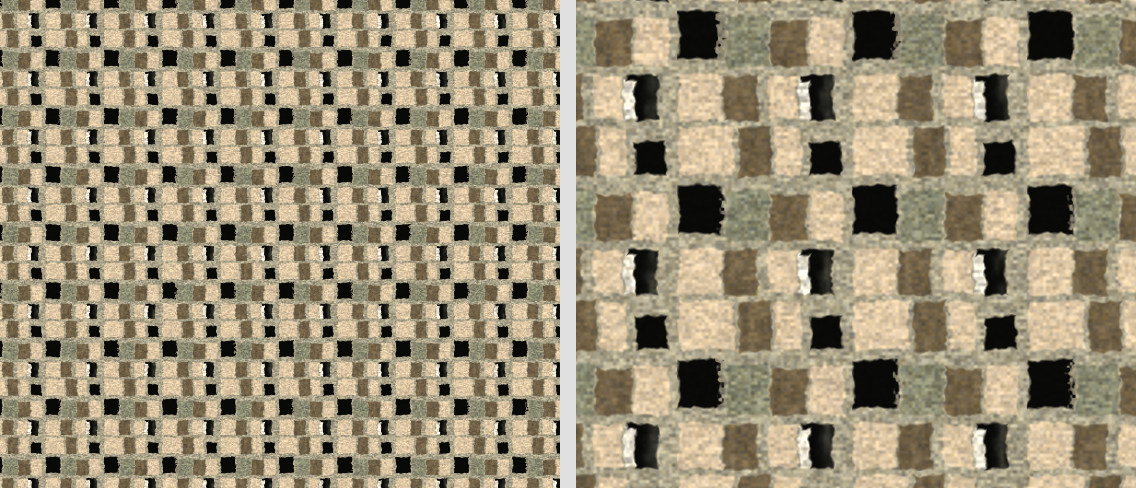
Left: the whole. Right: its middle third, enlarged.
A WebGL 2 fragment shader for this pattern:

```glsl
#version 300 es
precision highp float;
// Woven mosaic: three staggered rows of cream, brown, sage and black blocks on
// grey-green grout. Each repeat is an 80-unit tile of soft boxes with wobbly
// edges; lattice noise adds the yarn grain and frays the black blocks.
uniform vec2 u_resolution;
out vec4 outColor;

float hash(vec2 p) {
    vec3 q = fract(p.xyx * vec3(0.1031, 0.1030, 0.0973));
    q += dot(q, q.yzx + 33.33);
    return fract((q.x + q.y) * q.z);
}

float noise(vec2 p) {
    vec2 i = floor(p), f = fract(p);
    f = f * f * (3.0 - 2.0 * f);
    return mix(mix(hash(i), hash(i + vec2(1, 0)), f.x),
               mix(hash(i + vec2(0, 1)), hash(i + vec2(1, 1)), f.x), f.y);
}

// Coverage of a box given as left, top, right, bottom
float block(vec2 p, vec4 box, float soft) {
    vec2 d = abs(p - 0.5 * (box.xy + box.zw)) - 0.5 * (box.zw - box.xy);
    return 1.0 - smoothstep(-soft, soft, max(d.x, d.y));
}

void main() {
    // Canvas units: x runs 0..1, y runs downward from the top edge
    vec2 uv = vec2(gl_FragCoord.x, u_resolution.y - gl_FragCoord.y) / u_resolution.x;
    float soft = max(0.8, 500.0 / u_resolution.x);

    // 9.6 repeats across, about 8.4 down
    vec2 grid = uv * vec2(9.6, 9.636) - vec2(0.775, 0.502);
    vec2 id = floor(grid);
    vec2 p = fract(grid) * 80.0;

    // Hand-cut edges: layered sines plus a fine ragged thread
    vec2 w = grid * 80.0;
    vec2 thread = uv * 512.0 - 0.5;
    float rag = noise(thread + 71.0) - 0.5;
    p += 0.5 * sin(w.yx * vec2(0.31, 0.23) + 1.3 * sin(w * 0.071))
       + 0.3 * sin(w.yx * 0.83 + 2.0) + vec2(0.9, 0.6) * rag;
    float vary = hash(id + 40.0) - 0.5;

    vec3 cream = vec3(0.87, 0.78, 0.645);
    vec3 brown = vec3(0.43, 0.37, 0.27);
    vec3 sage = vec3(0.54, 0.54, 0.44);
    vec3 black = vec3(0.035, 0.035, 0.03);
    vec3 col = vec3(0.67, 0.64, 0.54);
    float patchy = noise(w * vec2(0.35, 0.18));

    // Cream blocks of all three rows
    float c = block(p, vec4(1.0, 2.0, 26.0 + vary, 24.0), soft);
    c = max(c, block(p, vec4(45.0, 2.5, 57.0, 24.0), soft));
    c = max(c, block(p, vec4(61.0, 32.0, 76.0 + vary, 54.0), soft));
    c = max(c, block(p, vec4(1.0, 58.0, 20.5, 79.0), soft));
    c = max(c, block(p, vec4(42.0, 58.5, 55.0, 78.0), soft));
    col = mix(col, cream, c);

    // Brown blocks, slightly uneven in tone
    float b = block(p, vec4(28.5, 2.0, 43.0 + vary, 25.0), soft);
    b = max(b, block(p, vec4(43.0, 33.0, 59.5, 54.0), soft));
    b = max(b, block(p, vec4(21.5, 58.5, 36.5 + vary, 79.0), soft));
    col = mix(col, brown * (0.9 + 0.25 * patchy), b);

    // Sage block and the pale sliver beside the narrow black one
    col = mix(col, sage, block(p, vec4(23.0, 31.0, 42.0, 54.5), soft));
    col = mix(col, vec3(0.93, 0.9, 0.83), block(p, vec4(56.0, 60.0, 61.0, 78.0), soft));

    // Black blocks: small square, large frayed one, narrow hooked one
    float k = block(p, vec4(61.0 + vary, 9.0, 75.0 + vary, 24.0), soft);
    float large = block(p, vec4(1.0, 29.0, 21.5 + 2.0 * vary, 51.0), soft);
    float fray = smoothstep(14.0, 23.0, p.x) * (0.7 + vary);
    large *= 1.0 - 0.8 * smoothstep(0.45, 0.75, fray * (0.5 + noise(thread + 19.0)));
    float hook = block(p, vec4(61.0, 58.5, 71.0 + vary, 79.0), soft);
    float lip = block(p, vec4(57.0, 58.5, 66.0, 61.0), soft);
    k = max(max(k, large), max(hook, lip));
    float faded = hook * smoothstep(63.0, 70.0, p.x) * patchy;
    col = mix(col, black + vec3(0.22, 0.22, 0.19) * faded, k);

    // Yarn grain, strongest on the bare grout
    float grain = noise(thread) + noise(thread * vec2(0.5, 1.0) + 130.0) - 1.0;
    float bare = 1.0 - max(max(c, b), k);
    col *= 1.0 + grain * mix(0.2, 0.32, bare);
    col += (noise(thread + 250.0) - 0.5) * vec3(0.05, 0.02, -0.04) * (1.0 - k);

    outColor = vec4(clamp(col, 0.0, 1.0), 1.0);
}
```
